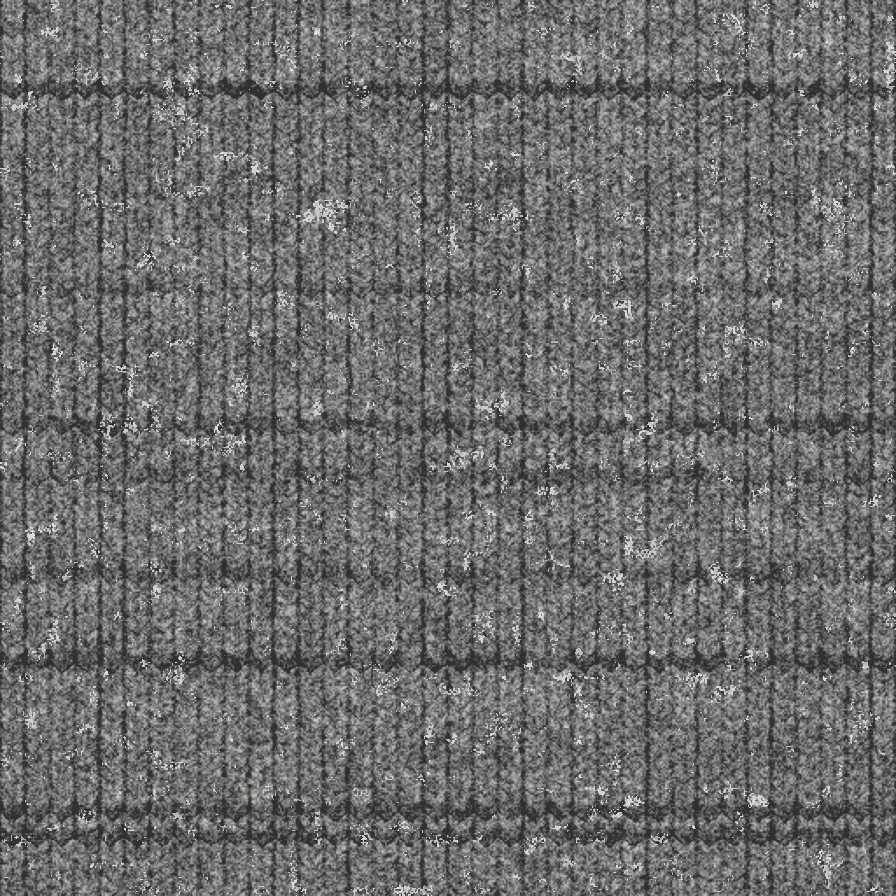
This texture is drawn by a WebGL 1 fragment shader. Its source:

```glsl
precision highp float;
// Marled grey stocking-stitch knit with dark courses, sunken seams and pale flecks.

uniform vec2 u_resolution;

const float WALES = 36.0;          // stitch columns across
const float COURSES = 72.0;        // stitch rows up
const float SLANT = 0.8;           // rise of each leg, in courses
const float GRAIN_CELLS = 512.0;   // finest fibre grain across
const float FLECK_CELLS = 72.0;    // size of the fleck clusters
const float WOBBLE = 0.003;        // unevenness of the yarn

const float YARN_TONE = 0.445;
const float GRAIN_DEPTH = 0.36;
const float FIBRE_DEPTH = 0.24;
const float SEAM_DEPTH = 0.17;
const float STRIPE_DEPTH = 0.19;
const float DARKEST = 0.19;
const vec3 YARN_TINT = vec3(1.0, 0.993, 0.98);
const vec3 FLECK_COLOR = vec3(0.88, 0.88, 0.875);

// Courses knitted in darker yarn, counted from the bottom, and their strength
const vec4 LOW_COURSES = vec4(4.0, 6.0, 18.0, 25.0);
const vec4 LOW_STRENGTH = vec4(0.95, 1.0, 0.9, 0.55);
const vec4 HIGH_COURSES = vec4(33.0, 37.0, 48.0, 64.0);
const vec4 HIGH_STRENGTH = vec4(0.5, 0.85, 0.5, 1.0);

float hash(vec2 p) {
  vec3 q = fract(p.xyx * vec3(0.1031, 0.1030, 0.0973));
  q += dot(q, q.yzx + 33.33);
  return fract((q.x + q.y) * q.z);
}

// Value noise that repeats after the given number of cells
float noise(vec2 p, vec2 period, float seed) {
  vec2 i = floor(p);
  vec2 f = fract(p);
  f = f * f * (3.0 - 2.0 * f);
  vec2 a = mod(i, period) + seed;
  vec2 b = mod(i + 1.0, period) + seed;
  return mix(mix(hash(a), hash(vec2(b.x, a.y)), f.x),
             mix(hash(vec2(a.x, b.y)), hash(b), f.x), f.y);
}

float layer(vec2 uv, float cells, float seed) {
  return noise(uv * cells - 0.5, vec2(cells), seed);
}

float darkCourse(float course) {
  vec4 low = 1.0 - min(abs(LOW_COURSES - course), 1.0);
  vec4 high = 1.0 - min(abs(HIGH_COURSES - course), 1.0);
  return dot(low, LOW_STRENGTH) + dot(high, HIGH_STRENGTH);
}

void main() {
  vec2 uv = gl_FragCoord.xy / u_resolution;

  // Uneven yarn, then V-shaped stitch coordinates
  vec2 bend = vec2(layer(uv, 96.0, 11.0), layer(uv, 96.0, 47.0)) - 0.5;
  vec2 knit = (uv + WOBBLE * bend) * vec2(WALES, COURSES);
  float side = abs(fract(knit.x) - 0.5) * 2.0;   // 0 mid wale, 1 at a seam
  float rise = knit.y - SLANT * side;
  float course = floor(rise);
  float across = fract(rise);
  vec2 stitch = vec2(floor(knit.x * 2.0), mod(course, COURSES));

  // Rounded legs with shaded gaps between courses
  float leg = sin(3.14159 * side);
  float round = smoothstep(0.0, 0.3, across) * smoothstep(1.0, 0.75, across);
  float tone = YARN_TONE + 0.07 * (leg - 0.6) + 0.09 * (round - 0.7);
  tone += 0.08 * (hash(mod(stitch, vec2(2.0 * WALES, COURSES)) + 5.0) - 0.5);

  // Seams between wales, each sunk to its own depth and partly broken
  float seamId = mod(floor(knit.x + 0.5), WALES);
  float seamStrength = mix(0.35, 1.15, hash(vec2(seamId, 91.0)));
  float broken = mix(0.6, 1.2, layer(uv, 64.0, 23.0));
  tone -= SEAM_DEPTH * seamStrength * broken * smoothstep(0.68, 0.95, side);

  // Dark courses, with softened edges and patchy strength
  float edge = smoothstep(0.8, 1.0, across);
  float stripe = mix(darkCourse(course), darkCourse(course + 1.0), edge);
  tone -= STRIPE_DEPTH * stripe * mix(0.65, 1.2, layer(uv, 40.0, 71.0));

  // Slow shade bands, mottling and fibre grain
  float bands = noise(vec2(0.5, uv.y * 24.0), vec2(1.0, 24.0), 37.0);
  tone += 0.05 * (bands - 0.5);
  tone += 0.07 * (layer(uv, 48.0, 131.0) - 0.5);
  tone += FIBRE_DEPTH * (layer(uv, 256.0, 17.0) - 0.5);
  tone += GRAIN_DEPTH * (layer(uv, GRAIN_CELLS, 3.0) - 0.5);
  vec3 color = YARN_TINT * max(tone, DARKEST);

  // Pale flecks: sparse everywhere, dense inside small clusters
  float cluster = smoothstep(0.6, 1.0, layer(uv, FLECK_CELLS, 59.0));
  cluster *= mix(0.45, 1.2, layer(uv, 24.0, 83.0));
  float chance = 0.018 + 0.55 * cluster;
  float fleck = smoothstep(1.0 - chance, 1.04 - chance, layer(uv, GRAIN_CELLS, 211.0));
  color = mix(color, FLECK_COLOR, fleck * mix(0.6, 1.0, layer(uv, 256.0, 307.0)));

  gl_FragColor = vec4(color, 1.0);
}
```
